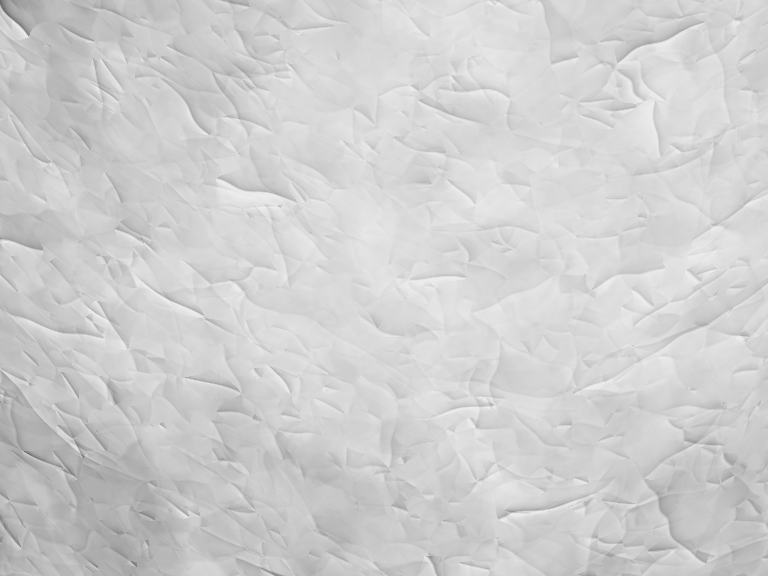
Reproduce this texture procedurally as a Shadertoy shader.

```glsl
// Crumpled pale grey paper: folded cell layers under soft, uneven light.

const float PAPER_TONE    = 0.869;             // brightest broad tone
const vec2  GLOW_CENTER   = vec2(0.87, 0.68);  // in canvas heights
const vec2  GLOW_FALLOFF  = vec2(0.17, 0.165);
const vec2  LIGHT_DIR     = vec2(0.45, 0.89);
const int   LAYERS        = 5;
const float FIRST_SCALE   = 4.6;               // cells per canvas height
const float SCALE_STEP    = 1.55;
const float LAYER_FADE    = 0.91;
const float FACET_DEPTH   = 0.046;
const float CREASE_DEPTH  = 0.125;
const float CREASE_WIDTH  = 0.0042;            // in canvas heights
const float CLOUD_DEPTH   = 0.018;
const float GRAIN_DEPTH   = 0.005;
const float FOLD_BEND     = 0.36;              // bowl shape of the fold directions
const vec2  FOLD_STRETCH  = vec2(0.88, 1.14);

float hash(vec2 p) {
    vec3 q = fract(vec3(p.xyx) * 0.1031);
    q += dot(q, q.yzx + 33.33);
    return fract((q.x + q.y) * q.z);
}

vec2 hash2(vec2 p) {
    return vec2(hash(p), hash(p + vec2(71.3, 27.9)));
}

// Rotated, layered sines, roughly -1 to 1.
float waves(vec2 p) {
    float sum = 0.0, amp = 0.5;
    for (int i = 0; i < 4; i++) {
        sum += amp * sin(p.x + 1.3 * sin(p.y + float(i)));
        p = mat2(0.8, 0.6, -0.6, 0.8) * p * 1.7 + 2.1;
        amp *= 0.65;
    }
    return sum;
}

// Makes straight folds wander and kink.
vec2 wander(vec2 p, float phase) {
    float freq = 7.0, amp = 0.024;
    for (int i = 0; i < 5; i++) {
        p += amp * sin(p.yx * freq + vec2(phase, phase * 1.7 + 2.0));
        p = mat2(0.8, 0.6, -0.6, 0.8) * p;
        freq *= 1.9;
        amp *= 0.57;
    }
    // Undo the accumulated turn so that the stretch keeps its direction.
    float turn = 5.0 * atan(0.6, 0.8);
    return mat2(cos(turn), -sin(turn), sin(turn), cos(turn)) * p;
}

// One layer of folds: x is the flat facet tone, y the lit crease.
vec2 foldLayer(vec2 p, float pixel, float width) {
    vec2 base = floor(p), home = base, toHome = vec2(0.0);
    float nearest = 9.0;
    for (int y = -1; y <= 1; y++)
    for (int x = -1; x <= 1; x++) {
        vec2 cell = base + vec2(x, y);
        vec2 d = cell + hash2(cell) - p;
        if (dot(d, d) < nearest) {
            nearest = dot(d, d);
            home = cell;
            toHome = d;
        }
    }

    float edge = 9.0;
    vec2 other = home, normal = vec2(0.0, 1.0);
    for (int y = -2; y <= 2; y++)
    for (int x = -2; x <= 2; x++) {
        vec2 cell = home + vec2(x, y);
        vec2 d = cell + hash2(cell) - p;
        vec2 across = d - toHome;
        if (dot(across, across) > 0.0001) {
            vec2 n = normalize(across);
            float dist = dot(0.5 * (d + toHome), n);
            if (dist < edge) {
                edge = dist;
                normal = n;
                other = cell;
            }
        }
    }

    // Tilted facets that meet softly at the fold.
    float own = hash(home + 5.7) - 0.5;
    float next = hash(other + 5.7) - 0.5;
    float facet = mix(0.5 * (own + next), own, smoothstep(0.0, 0.1, edge));
    facet += 0.9 * dot(hash2(home + 13.1) - 0.5, toHome) * smoothstep(0.0, 0.15, edge);

    // Each shared edge is a ridge or a valley, some of them weak.
    float bend = 2.0 * hash(home + other + 3.3) - 0.75;
    float strength = 1.2 * bend * abs(bend);
    float profile = exp(-edge / width) + 0.35 * exp(-edge / (3.5 * width));
    profile *= smoothstep(0.0, 1.2 * pixel, edge);
    return vec2(facet, strength * profile * dot(normal, LIGHT_DIR));
}

void mainImage(out vec4 fragColor, in vec2 fragCoord) {
    vec2 p = fragCoord / iResolution.y;

    // Broad light, darkest toward the lower left.
    vec2 away = p - GLOW_CENTER;
    float shade = dot(GLOW_FALLOFF, away * away);
    float tone = PAPER_TONE - shade + CLOUD_DEPTH * waves(p * 6.0 + 1.0);
    float relief = 0.65 + 5.5 * shade;

    // Folds run down toward the middle from both sides.
    vec2 bowl = vec2(p.x, p.y - FOLD_BEND * away.x * away.x) * FOLD_STRETCH;
    float scale = FIRST_SCALE, weight = 1.0;
    for (int i = 0; i < LAYERS; i++) {
        float id = float(i);
        vec2 q = wander(bowl, 1.9 * id) * scale + 17.0 * id + 40.0;
        vec2 fold = foldLayer(q, scale / iResolution.y, 0.015 + CREASE_WIDTH * scale);
        float fade = smoothstep(-0.5, 0.6, waves(p * (7.0 + 4.0 * id) + 4.0 * id));
        float crease = fold.y * (0.15 + 0.85 * fade);
        crease *= crease > 0.0 ? 0.6 : 1.0;
        tone += relief * weight * (FACET_DEPTH * fold.x + CREASE_DEPTH * crease);
        scale *= SCALE_STEP;
        weight *= LAYER_FADE;
    }

    // Faint fibre grain.
    tone += GRAIN_DEPTH * waves(p * 170.0);
    fragColor = vec4(vec3(clamp(tone, 0.0, 0.92)), 1.0);
}
```
